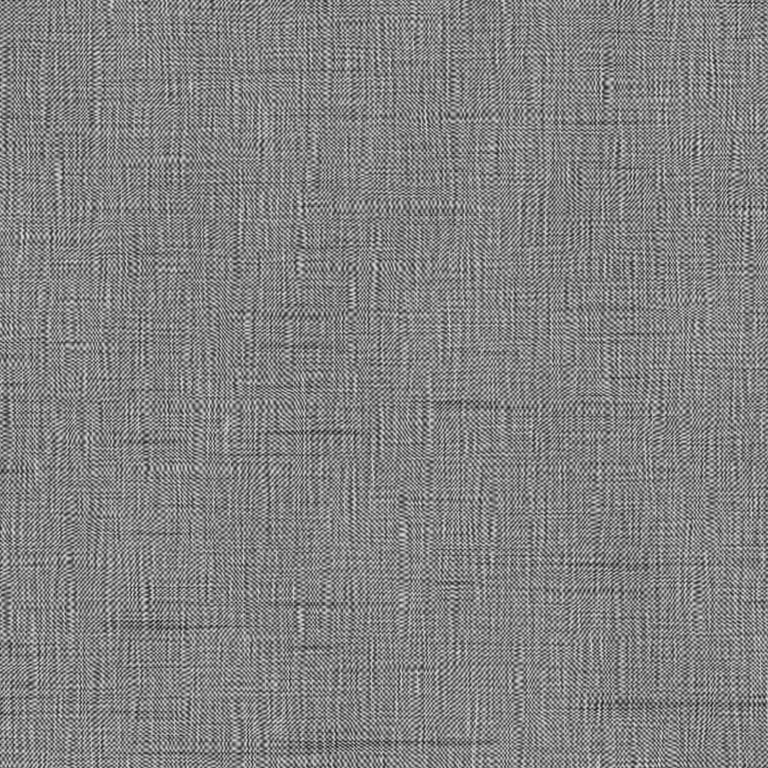
Give the GLSL for this texture, as a three.js fragment shader.

```glsl
// Fine grey linen: an even plain weave with drifting threads, thin upright streaks and dark weft lines.
varying vec2 vUv;

float hash(vec2 p) {
  return fract(sin(dot(p, vec2(12.9898, 78.233))) * 43758.5453);
}

float noise(vec2 p) {
  vec2 cell = floor(p);
  vec2 f = fract(p);
  f = f * f * (3.0 - 2.0 * f);
  return mix(mix(hash(cell), hash(cell + vec2(1.0, 0.0)), f.x),
             mix(hash(cell + vec2(0.0, 1.0)), hash(cell + vec2(1.0, 1.0)), f.x), f.y);
}

// Noise compared with its neighbours one step away, so that no broad shade is left.
float streak(vec2 p, vec2 across) {
  return noise(p) - 0.5 * (noise(p - across) + noise(p + across));
}

// Staggered crossings; lean favours one diagonal over the other.
float weave(vec2 threads, float lean) {
  vec2 angle = 3.14159 * threads;
  return (0.5 + lean) * cos(angle.x - angle.y) - (0.5 - lean) * cos(angle.x + angle.y);
}

void main() {
  // Thread coordinates, with a slow drift of both thread sets.
  vec2 threads = vUv * vec2(300.0, 300.0);
  threads.x += 2.2 * noise(vUv * vec2(60.0, 9.0)) + 0.5 * noise(vUv * vec2(150.0, 40.0) + 7.0);
  threads.y += 2.2 * noise(vUv * vec2(9.0, 50.0) + 31.0) + 0.5 * noise(vUv * vec2(40.0, 150.0) + 11.0);

  // Crossings, with slanting patches.
  float lean = 0.5 * (noise(vUv * vec2(24.0, 16.0) + 90.0) - 0.5);
  float tone = 0.515 + 0.26 * weave(threads, lean);

  // Uneven single threads, stronger upright than across.
  tone += 0.22 * streak(vec2(threads.x, vUv.y * 26.0), vec2(1.0, 0.0));
  tone += 0.14 * streak(vec2(vUv.x * 22.0, threads.y) + 57.0, vec2(0.0, 1.0));

  // Sparse pale slubs upright and thin dark lines across.
  float slub = noise(vec2(threads.x + 130.0, vUv.y * 18.0));
  float line = noise(vec2(vUv.x * 5.0 + 210.0, vUv.y * 260.0));
  tone += 0.10 * smoothstep(0.84, 0.98, slub);
  tone -= 0.10 * smoothstep(0.80, 0.96, line);

  // Fibre grain and faint broad shading.
  tone += 0.14 * (noise(vUv * 400.0 + 17.0) - 0.5);
  tone += 0.03 * (noise(vUv * vec2(11.0, 7.0) + 3.0) - 0.5);

  gl_FragColor = vec4(vec3(clamp(tone, 0.12, 0.86)), 1.0);
}
```
